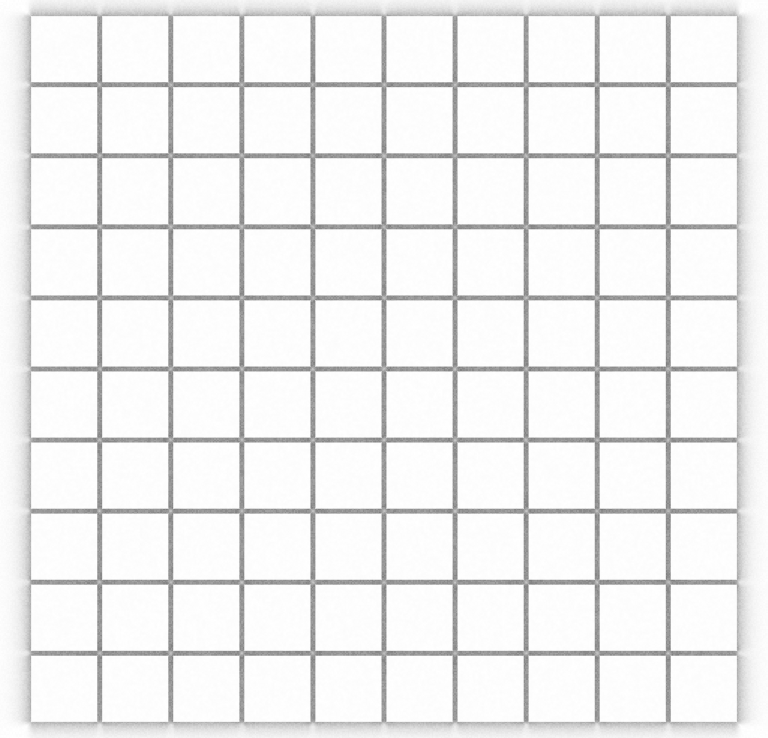
This pattern is drawn by a WebGL 2 fragment shader. Its source:

```glsl
#version 300 es
precision highp float;
// Ten by ten white square tiles whose grainy grey shadows fill the gaps and fade at the border.

uniform vec2 u_resolution;
out vec4 fragColor;

const float COUNT = 10.0;      // tiles across and down
const float PITCH = 0.0963;    // tile spacing, in canvas heights
const float GAP = 0.0066;      // width of the joints
const float SHADE = 0.30;      // shadow strength at a tile edge
const float FALLOFF = 0.011;   // shadow fade distance
const float GRAIN_CELLS = 492.0;
const vec3 PAPER = vec3(0.995);
const vec3 TILE = vec3(0.993);

float hash(vec2 p) {
    vec3 q = fract(vec3(p.xyx) * 0.1031);
    q += dot(q, q.yzx + 33.33);
    return fract((q.x + q.y) * q.z);
}

float valueNoise(vec2 p) {
    vec2 cell = floor(p);
    vec2 f = fract(p);
    f = f * f * (3.0 - 2.0 * f);
    float low = mix(hash(cell), hash(cell + vec2(1.0, 0.0)), f.x);
    float high = mix(hash(cell + vec2(0.0, 1.0)), hash(cell + 1.0), f.x);
    return mix(low, high, f.y);
}

// Signed offsets from the sides of the tile with the given index.
vec2 tileOffset(vec2 p, vec2 index) {
    vec2 center = (index + 0.5 - 0.5 * COUNT) * PITCH;
    return abs(p - center) - 0.5 * (PITCH - GAP);
}

// Shadow fades away from a side and thins out past the corners.
float tileShadow(vec2 offset) {
    float away = max(max(offset.x, offset.y), 0.0);
    float along = min(offset.x, offset.y);
    float spread = 0.0048 + 0.3 * max(away - GAP, 0.0);
    float cornerFade = 1.0 - smoothstep(0.0018 - spread, 0.0018 + spread, along);
    return SHADE * exp(-away / FALLOFF) * cornerFade;
}

float insideGrid(vec2 index) {
    vec2 inside = step(vec2(0.0), index) * step(index, vec2(COUNT - 1.0));
    return inside.x * inside.y;
}

void main() {
    vec2 p = (gl_FragCoord.xy - 0.5 * u_resolution) / u_resolution.y;
    float pixel = 1.0 / u_resolution.y;
    vec2 home = floor(p / PITCH + 0.5 * COUNT);

    // Light left after the shadows of the nearby tiles
    float light = 1.0;
    for (int y = -1; y <= 1; y++) {
        for (int x = -1; x <= 1; x++) {
            vec2 index = home + vec2(x, y);
            light *= 1.0 - insideGrid(index) * tileShadow(tileOffset(p, index));
        }
    }

    // Grain grows with the depth of the shadow
    vec2 grainPos = (p + 1.0) * GRAIN_CELLS;
    float grain = hash(floor(grainPos)) - 0.5;
    float speckle = valueNoise(grainPos * 0.5) - 0.5;
    float shade = 1.0 - light;
    vec3 color = PAPER * light + grain * (0.012 + 0.17 * shade) + speckle * 0.08 * shade;

    // Tile faces with a faint mottle
    vec2 offset = tileOffset(p, home);
    float edge = max(offset.x, offset.y);
    float face = insideGrid(home) * (1.0 - smoothstep(-0.75 * pixel, 0.75 * pixel, edge));
    vec3 faceColor = TILE + 0.006 * grain + 0.010 * speckle;
    color = mix(color, faceColor, face);

    fragColor = vec4(clamp(color, 0.0, 1.0), 1.0);
}
```
